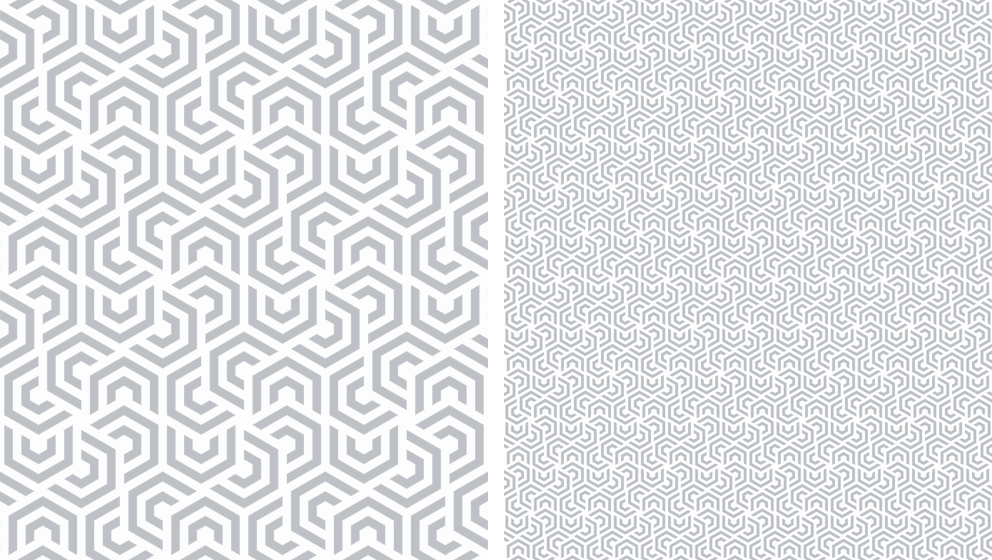
Left, the tile; right, the same tile 3 across and 3 down.
Reproduce this pattern procedurally as a WebGL 2 fragment shader.

```glsl
#version 300 es
precision highp float;

uniform vec2 u_resolution;
out vec4 fragColor;

const float SQRT3 = 1.7320508;
const float PI = 3.1415927;

// Lengths are in stroke widths
const float PITCH = 19.0;               // distance between rosette centres
const float ORBIT = 10.0 / SQRT3;       // rosette centre to hexagon centre
const float CLEARANCE = 5.0;            // apothem cut out of the hexagon below
const vec2 REPEATS = vec2(3.0, 2.0);    // each repeat holds two staggered rosettes

const vec3 PAPER = vec3(0.993);
const vec3 INK = vec3(0.745, 0.762, 0.782);

// Apothem of the pointy-top hexagon through p
float hexApothem(vec2 p) {
    p = abs(p);
    return max(p.x, 0.5 * p.x + 0.5 * SQRT3 * p.y);
}

// Two concentric strokes, covering apothems 1 to 2 and 3 to 4
float ringDistance(float apothem) {
    return abs(abs(apothem - 2.5) - 1.0) - 0.5;
}

// Offset from the nearest centre of a staggered lattice
vec2 nearestCentre(vec2 p, vec2 cell) {
    vec2 a = p - cell * floor(p / cell + 0.5);
    vec2 b = p - cell * (floor(p / cell) + 0.5);
    return dot(a, a) < dot(b, b) ? a : b;
}

// Hexagon centres run clockwise around the rosette
vec2 orbitPoint(int i) {
    float angle = PI / 6.0 - float(i) * PI / 3.0;
    return ORBIT * vec2(cos(angle), sin(angle));
}

// Six hexagons in a cycle, each tucked under the next one
float rosetteDistance(vec2 p) {
    float nearest = PITCH;
    for (int i = 0; i < 6; i++) {
        float own = hexApothem(p - orbitPoint(i));
        float above = hexApothem(p - orbitPoint(i + 1));
        nearest = min(nearest, max(ringDistance(own), CLEARANCE - above));
    }
    return nearest;
}

void main() {
    vec2 uv = gl_FragCoord.xy / u_resolution;
    vec2 cell = PITCH * vec2(1.0, SQRT3);
    vec2 p = nearestCentre(uv * REPEATS * cell, cell);

    float pixel = REPEATS.x * PITCH / u_resolution.x;
    float ink = 1.0 - smoothstep(-0.8 * pixel, 0.8 * pixel, rosetteDistance(p));
    fragColor = vec4(mix(PAPER, INK, ink), 1.0);
}
```
